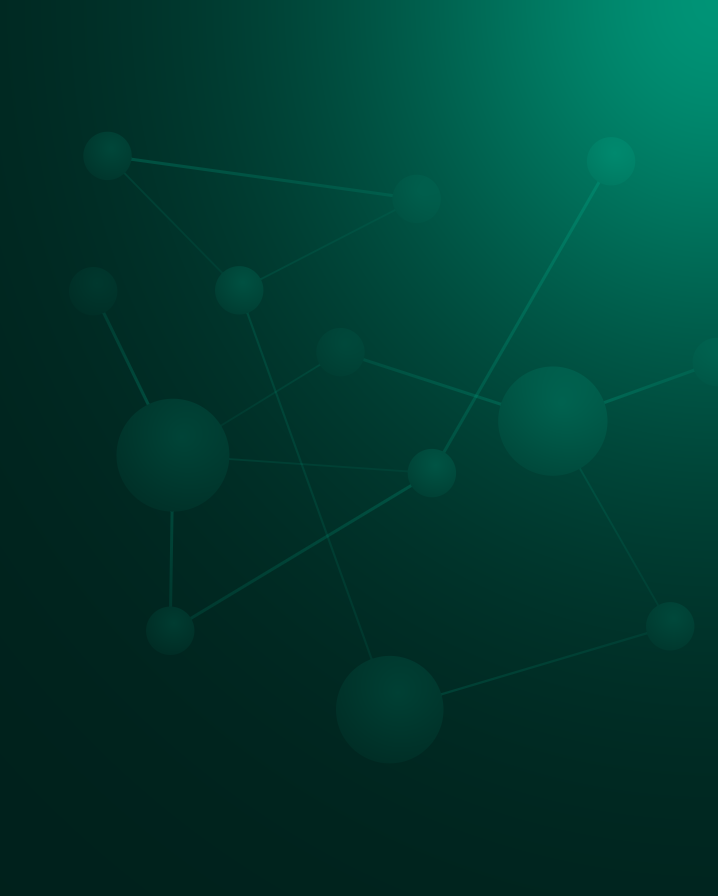
Reproduce this background procedurally as a WebGL 2 fragment shader.

```glsl
#version 300 es
precision highp float;
// Dark green background with a corner glow and a network of translucent spheres.

#define GLOW_CENTER vec2(0.80, 1.0)
#define GLOW_SCALE vec2(1.06, 0.97)
#define GLOW_REACH 0.475
#define GLOW_POWER 1.6
#define THIN 0.0010
#define THICK 0.0017
#define LINE_FADE 0.6
#define SHADE_DEPTH 0.5
#define HIGHLIGHT vec2(0.15, 0.32)

uniform vec2 u_resolution;
out vec4 outColor;

const vec3 DEEP = vec3(0.0, 0.125, 0.105);
const vec3 GLOW = vec3(0.0, 0.455, 0.360);
const vec3 SPHERE = vec3(0.0, 0.60, 0.48);
const vec3 LINE = vec3(0.0, 0.65, 0.52);

const int NODES = 13;
const int LINKS = 14;

// Node centre and radius, in canvas heights
const vec3 node[NODES] = vec3[](
  vec3(0.120, 0.826, 0.027), vec3(0.465, 0.778, 0.027),
  vec3(0.267, 0.676, 0.027), vec3(0.682, 0.820, 0.027),
  vec3(0.104, 0.675, 0.027), vec3(0.380, 0.607, 0.027),
  vec3(0.193, 0.492, 0.063), vec3(0.617, 0.530, 0.061),
  vec3(0.482, 0.472, 0.027), vec3(0.190, 0.296, 0.027),
  vec3(0.748, 0.301, 0.027), vec3(0.435, 0.208, 0.060),
  vec3(0.800, 0.596, 0.027));

const float opacity[NODES] = float[](
  0.22, 0.14, 0.26, 0.50, 0.11, 0.12, 0.22, 0.30, 0.27, 0.19, 0.20, 0.20, 0.15);

// Link start, end and strength, the brighter end first
const vec3 link[LINKS] = vec3[](
  vec3(0, 1, 0.27), vec3(0, 2, 0.14), vec3(2, 1, 0.14), vec3(2, 11, 0.17),
  vec3(3, 8, 0.32), vec3(6, 4, 0.25), vec3(5, 6, 0.14), vec3(7, 5, 0.25),
  vec3(6, 8, 0.14), vec3(6, 9, 0.23), vec3(8, 9, 0.24), vec3(7, 12, 0.28),
  vec3(7, 10, 0.15), vec3(11, 10, 0.18));

// Smooth coverage of a shape from its signed distance
float coverage(float dist, float pixel) {
  return clamp(0.5 - dist / pixel, 0.0, 1.0);
}

vec3 background(vec2 p) {
  float d = length((p - GLOW_CENTER) * GLOW_SCALE);
  return DEEP + GLOW * exp(-pow(d / GLOW_REACH, GLOW_POWER));
}

// Line between two spheres, trimmed at their rims and fading to the far end
float linkAlpha(vec2 p, vec3 a, vec3 b, float strength, float pixel) {
  vec2 dir = normalize(b.xy - a.xy);
  vec2 rel = p - a.xy;
  float along = dot(rel, dir);
  float across = abs(dot(rel, vec2(-dir.y, dir.x)));
  float start = a.z;
  float end = distance(a.xy, b.xy) - b.z;
  float width = mix(THIN, THICK, smoothstep(0.13, 0.25, strength));
  float dist = max(across - width, max(start - along, along - end));
  float t = clamp((along - start) / (end - start), 0.0, 1.0);
  return coverage(dist, pixel) * strength * mix(1.0, LINE_FADE, t);
}

// Sphere lit from the upper right
float sphereAlpha(vec2 p, vec3 s, float pixel) {
  vec2 q = (p - s.xy) / s.z;
  float shade = 1.0 - SHADE_DEPTH * length(q - HIGHLIGHT);
  return coverage(length(p - s.xy) - s.z, pixel) * max(shade, 0.0);
}

void main() {
  float pixel = 1.0 / u_resolution.y;
  vec2 p = gl_FragCoord.xy * pixel;
  vec3 color = background(p);

  for (int i = 0; i < LINKS; i++) {
    vec3 l = link[i];
    color = mix(color, LINE, linkAlpha(p, node[int(l.x)], node[int(l.y)], l.z, pixel));
  }
  for (int i = 0; i < NODES; i++) {
    color = mix(color, SPHERE, opacity[i] * sphereAlpha(p, node[i], pixel));
  }
  outColor = vec4(color, 1.0);
}
```
